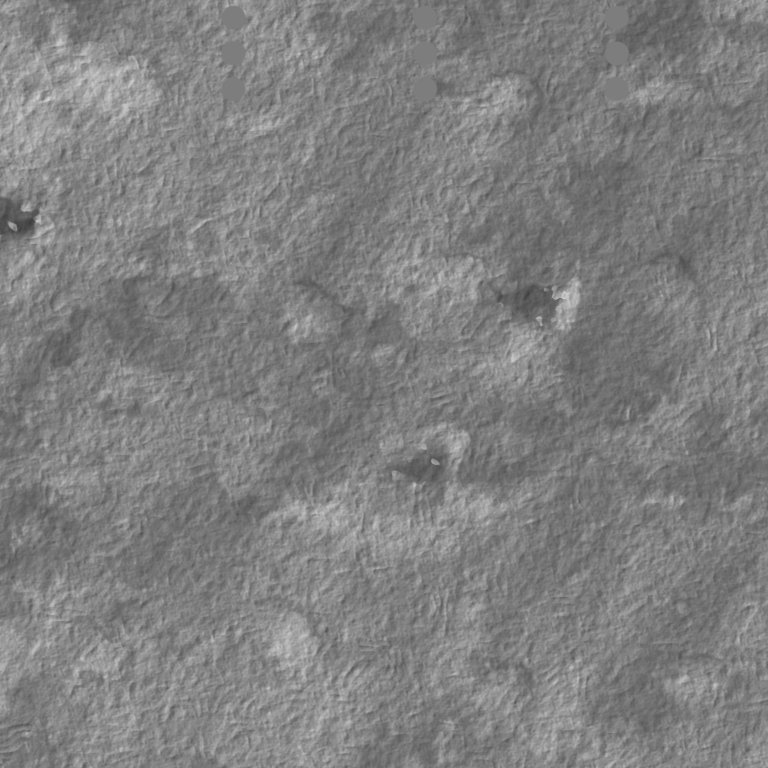
Write a Shadertoy shader that draws this texture.

```glsl
// Weathered grey stone plaster with slanting streaks, pitted hollows and flat round spots.
const float BASE_GREY = 0.485;
const float SPOT_GREY = 0.49;
const float MOTTLE = 0.26;            // strength of the broad tones
const float STREAK = 0.24;            // strength of the slanting streaks
const float RELIEF = 0.46;            // strength of the embossed grain
const float GRAIN_SCALE = 95.0;       // grain cells across the canvas
const float RELIEF_STEP = 0.0014;
const vec2 LIGHT_DIR = vec2(-0.85, 0.53);
const vec2 STREAK_DIR = vec2(0.64, 0.77);
const float PATCH_CELLS = 4.0;        // pale patches across and down
const vec2 SPOT_START = vec2(0.304, 0.884);
const vec2 SPOT_STEP = vec2(0.2495, 0.0465);
const float SPOT_COUNT = 3.0;         // spots across and down
const float SPOT_RADIUS = 0.0155;
const vec2 PALE_CORNER = vec2(0.03, 0.88);
const vec2 HOLLOWS[3] = vec2[3](vec2(0.695, 0.608), vec2(0.545, 0.385), vec2(0.015, 0.72));

float hash(vec2 p) {
    vec3 q = fract(vec3(p.xyx) * 0.1031);
    q += dot(q, q.yzx + 33.33);
    return fract((q.x + q.y) * q.z);
}

float noise(vec2 p) {
    vec2 i = floor(p), f = fract(p);
    f = f * f * (3.0 - 2.0 * f);
    return mix(mix(hash(i), hash(i + vec2(1, 0)), f.x),
               mix(hash(i + vec2(0, 1)), hash(i + vec2(1, 1)), f.x), f.y);
}

float fbm(vec2 p, int octaves) {
    float sum = 0.0, total = 0.0, amp = 1.0;
    for (int i = 0; i < octaves; i++) {
        sum += amp * noise(p);
        total += amp;
        amp *= 0.55;
        p = mat2(1.6, 1.2, -1.2, 1.6) * p + 17.3;
    }
    return sum / total;
}

// Fine grain, with wrinkles where ridged noise folds over
float grainHeight(vec2 uv) {
    vec2 p = uv * GRAIN_SCALE;
    float wrinkle = 1.0 - abs(2.0 * noise(p * 0.75 + 2.0 * noise(p * 0.3)) - 1.0);
    return 0.75 * fbm(p, 3) + 0.3 * wrinkle;
}

float segmentDistance(vec2 p, vec2 a, vec2 b) {
    vec2 ab = b - a;
    return length(p - a - ab * clamp(dot(p - a, ab) / dot(ab, ab), 0.0, 1.0));
}

// One pale patch per cell, round or wide, with a dark arc above
float patchTone(vec2 uv, float ragged) {
    vec2 cell = floor(uv * PATCH_CELLS);
    vec2 jitter = vec2(hash(cell + 3.1), hash(cell + 8.7)) - 0.5;
    vec2 p = uv - (cell + 0.5 + 0.35 * jitter) / PATCH_CELLS;
    float wide = step(0.68, hash(cell + 21.0));
    float d = length(p * mix(vec2(1.0, 1.1), vec2(0.75, 2.6), wide)) + 0.07 * (ragged - 0.5);
    float pale = 1.0 - smoothstep(0.008, 0.052, d);
    float arc = (1.0 - smoothstep(0.002, 0.009, abs(d - 0.053))) * smoothstep(0.0, 0.04, p.x + p.y);
    return 0.085 * pale - 0.06 * arc * (1.0 - wide);
}

// Dark hollow with pale chips, a bright ledge to the right and rubble around
float hollowTone(vec2 p, float ragged, float chips) {
    float rough = 0.075 * (ragged - 0.5);
    float pit = 1.0 - smoothstep(0.022, 0.042, length(p * vec2(0.85, 1.25)) + rough);
    float ledge = 1.0 - smoothstep(0.004, 0.013,
        segmentDistance(p, vec2(0.04, -0.03), vec2(0.058, 0.045)) + 0.5 * rough);
    float rubble = 1.0 - smoothstep(0.02, 0.065, length((p + vec2(0.015, 0.085)) * vec2(0.9, 1.2)) + rough);
    float rim = 1.0 - smoothstep(0.005, 0.02,
        segmentDistance(p, vec2(-0.05, 0.035), vec2(0.03, 0.045)) + rough);
    float chip = pit * smoothstep(0.64, 0.72, chips);
    return -0.13 * pit * (1.0 - ledge) + 0.25 * chip + 0.12 * ledge + 0.08 * rubble + 0.05 * rim;
}

// Coverage of the grid of flat round spots
float spotMask(vec2 uv, float blur) {
    vec2 index = clamp(round((uv - SPOT_START) / SPOT_STEP), 0.0, SPOT_COUNT - 1.0);
    float d = length(uv - SPOT_START - index * SPOT_STEP) - SPOT_RADIUS;
    return 1.0 - smoothstep(-blur, blur, d);
}

void mainImage(out vec4 fragColor, in vec2 fragCoord) {
    vec2 uv = fragCoord / iResolution.xy;
    float ragged = fbm(uv * 26.0 + 5.0, 4);
    float chips = fbm(uv * 60.0 + 11.0, 2);

    // Broad mottling and slanting streaks
    vec2 slant = vec2(dot(uv, STREAK_DIR), dot(uv, vec2(-STREAK_DIR.y, STREAK_DIR.x)));
    float broad = fbm(uv * 7.0 + 2.0 * ragged, 5);
    float streak = fbm(slant * vec2(5.0, 15.0) + 1.2 * ragged + 40.0, 5);
    float tone = BASE_GREY + MOTTLE * (broad - 0.5) + STREAK * (streak - 0.5);
    tone -= 0.06 * smoothstep(0.6, 0.75, streak * 0.5 + ragged * 0.5);

    // Pale patches, worn corner and hollows
    tone += patchTone(uv, ragged);
    tone += 0.07 * (1.0 - smoothstep(0.03, 0.16, length(uv - PALE_CORNER) + 0.1 * (ragged - 0.5)));
    for (int i = 0; i < 3; i++) tone += hollowTone(uv - HOLLOWS[i], ragged, chips);

    // Embossed grain, rougher on pale ground
    vec2 offset = LIGHT_DIR * RELIEF_STEP;
    float slope = grainHeight(uv - offset) - grainHeight(uv + offset);
    float roughness = mix(0.55, 1.35, smoothstep(0.38, 0.58, tone));
    tone += RELIEF * roughness * slope;

    tone = mix(clamp(tone, 0.2, 0.85), SPOT_GREY, spotMask(uv, 1.0 / iResolution.y));
    fragColor = vec4(vec3(tone), 1.0);
}
```
